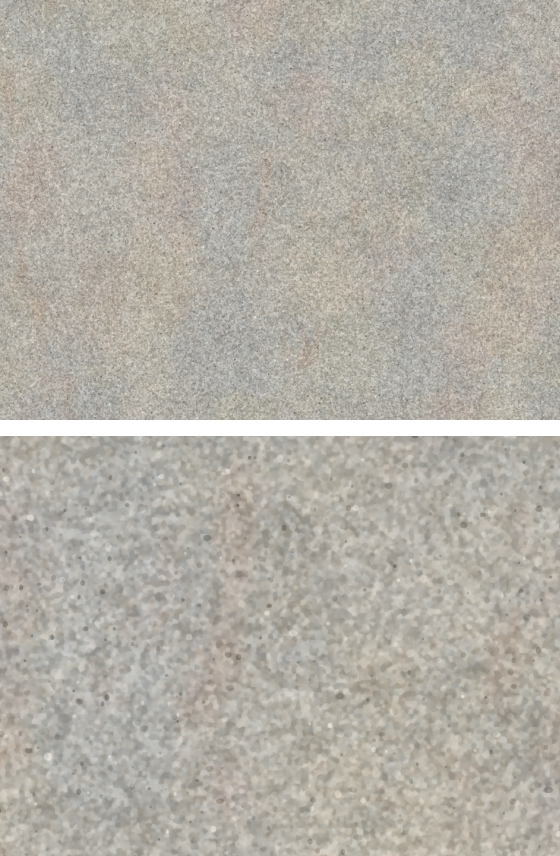
Top: the whole. Bottom: its middle third, enlarged.
This texture is drawn by a Shadertoy shader. Its source:

```glsl
// Weathered, fine grained stone: soft blotches of ochre, pink and blue grey
// lie under a dense grain of blended jittered points, with faint rusty
// upright streaks and scattered small dark pits and pale chips.

const vec3 STONE = vec3(0.700, 0.686, 0.655);
const vec3 OCHRE_SHIFT = vec3(0.014, 0.006, -0.016);
const vec3 PINK_SHIFT = vec3(0.008, -0.011, -0.013);
const vec3 SLATE_SHIFT = vec3(-0.024, -0.012, 0.001);
const vec3 RUST_SHIFT = vec3(-0.008, -0.034, -0.042);
const vec3 WARM_GRAIN = vec3(0.014, 0.000, -0.014);

// Densities are in cells per canvas height
const float COARSE_GRAIN = 172.0;
const float FINE_GRAIN = 287.0;
const float PIT_DENSITY = 70.0;
const float CHIP_DENSITY = 56.0;
const float COARSE_CONTRAST = 0.115;
const float FINE_CONTRAST = 0.150;
const float CLOUD_CONTRAST = 0.075;
const float MOTTLE_CONTRAST = 0.035;
const float PIT_DEPTH = 0.16;
const float CHIP_LIGHT = 0.12;

// Integer hash: three random values in 0..1 for a cell
vec3 hash3(vec2 cell, uint seed) {
    uvec3 v = uvec3(uvec2(ivec2(cell)), seed) * 1664525u + 1013904223u;
    v.x += v.y * v.z; v.y += v.z * v.x; v.z += v.x * v.y;
    v ^= v >> 16u;
    v.x += v.y * v.z; v.y += v.z * v.x; v.z += v.x * v.y;
    return vec3(v >> 8u) / 16777216.0;
}

float valueNoise(vec2 p, uint seed) {
    vec2 i = floor(p), f = p - i;
    f = f * f * f * (f * (f * 6.0 - 15.0) + 10.0);
    float low = mix(hash3(i, seed).x, hash3(i + vec2(1, 0), seed).x, f.x);
    float high = mix(hash3(i + vec2(0, 1), seed).x, hash3(i + vec2(1, 1), seed).x, f.x);
    return mix(low, high, f.y);
}

// Layered noise, about 0..1, turned at each octave to hide the lattice
float clouds(vec2 p, uint seed) {
    const mat2 TURN = mat2(0.8, 0.6, -0.6, 0.8);
    float sum = 0.0, weight = 0.5;
    for (uint k = 0u; k < 5u; k++) {
        sum += weight * valueNoise(p, seed + k);
        p = TURN * p * 2.03 + 7.3;
        weight *= 0.62;
    }
    return sum / 1.195;
}

// Crisp irregular grains: x is centred brightness, y is centred warmth
vec2 grains(vec2 p, float sharpness, uint seed) {
    vec2 base = floor(p), sum = vec2(0.0);
    float total = 0.0;
    for (int y = -1; y <= 1; y++)
    for (int x = -1; x <= 1; x++) {
        vec2 cell = base + vec2(x, y);
        vec3 h = hash3(cell, seed);
        vec2 d = cell + h.xy - p;
        float w = exp(-sharpness * dot(d, d));
        sum += w * vec2(h.z, hash3(cell, seed + 1u).x);
        total += w;
    }
    return sum / total - 0.5;
}

// Coverage by sparse, slightly elongated specks of varied size
float specks(vec2 p, float share, float pixel, uint seed) {
    vec2 base = floor(p);
    float cover = 0.0;
    for (int y = -1; y <= 1; y++)
    for (int x = -1; x <= 1; x++) {
        vec2 cell = base + vec2(x, y);
        vec3 place = hash3(cell, seed), shape = hash3(cell, seed + 1u);
        vec2 d = cell + place.xy - p;
        d.x *= mix(0.7, 1.4, shape.y);
        float radius = mix(0.07, 0.19, shape.x * shape.x);
        float spot = 1.0 - smoothstep(radius - 0.6 * pixel, radius + 0.6 * pixel, length(d));
        cover = max(cover, spot * step(place.z, share) * mix(0.3, 1.0, shape.z));
    }
    return cover;
}

void mainImage(out vec4 fragColor, in vec2 fragCoord) {
    vec2 uv = fragCoord / iResolution.y;
    float pixel = 1.0 / iResolution.y;

    // Broad stains and mottling
    float ochre = smoothstep(0.44, 0.68, clouds(uv * 4.9 + 3.1, 11u));
    float pink = smoothstep(0.46, 0.70, clouds(uv * vec2(5.8, 4.2) + 9.7, 23u));
    float slate = smoothstep(0.45, 0.70, clouds(uv * 5.1 + 17.3, 37u));
    vec3 color = STONE + ochre * OCHRE_SHIFT + pink * PINK_SHIFT + slate * SLATE_SHIFT;
    color += CLOUD_CONTRAST * (clouds(uv * 9.0, 51u) - 0.5);
    color += MOTTLE_CONTRAST * (valueNoise(uv * 52.0, 59u) - 0.5);

    // Rusty upright streaks, only in some places
    float streak = smoothstep(0.58, 0.78, clouds(uv * vec2(19.0, 4.0), 67u));
    streak *= smoothstep(0.45, 0.65, clouds(uv * 2.6 + 5.0, 79u));
    color += streak * RUST_SHIFT;

    // Grain in two sizes
    vec2 coarse = grains(uv * COARSE_GRAIN, 6.0, 83u);
    vec2 fine = grains(uv * FINE_GRAIN + 31.0, 6.0, 97u);
    color += COARSE_CONTRAST * coarse.x + FINE_CONTRAST * fine.x;
    color += WARM_GRAIN * (coarse.y + fine.y);

    // Dark pits and pale chips
    float pits = specks(uv * PIT_DENSITY, 0.36, PIT_DENSITY * pixel, 103u);
    float chips = specks(uv * CHIP_DENSITY, 0.26, CHIP_DENSITY * pixel, 113u);
    color += CHIP_LIGHT * chips - PIT_DEPTH * pits;

    fragColor = vec4(clamp(color, 0.0, 1.0), 1.0);
}
```
